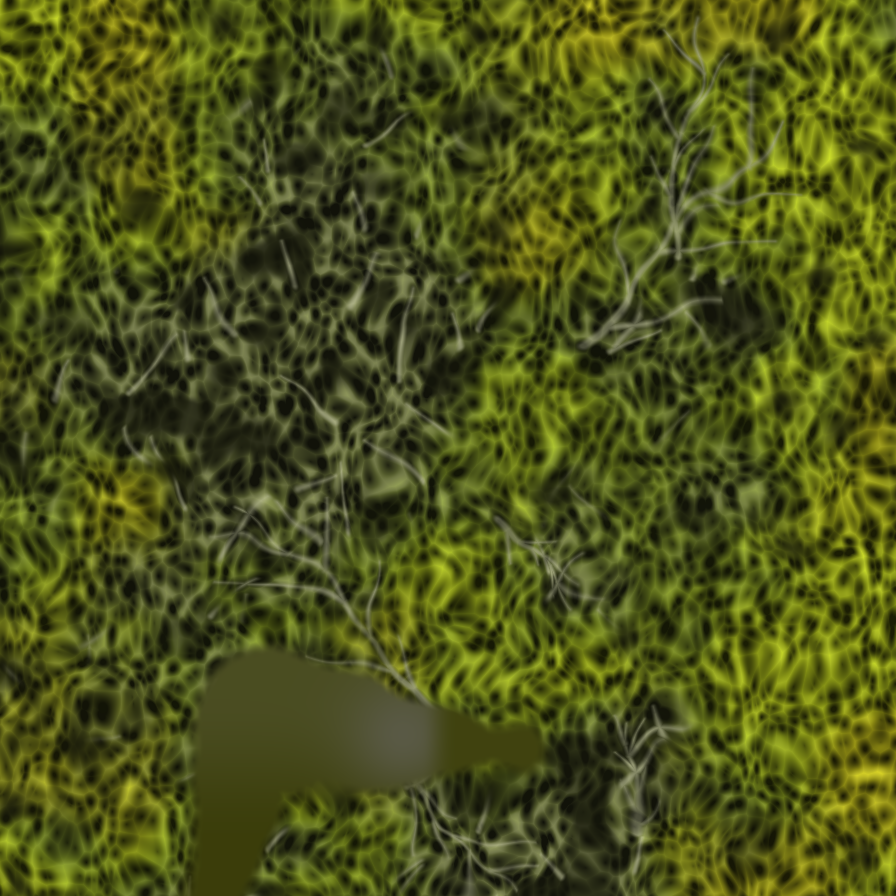
Write a three.js fragment shader that draws this texture.

```glsl
// Mossy ground seen from above: fine olive tufts, bare dull hollows, pale twigs.
// Cellular grains and layered noise make the moss; tapered limbs make the twigs,
// and one smooth smeared patch of soil lies near the lower edge.
#define GRAIN_SCALE vec2(70.0, 50.0)
#define GRAIN_CONTRAST 2.3
#define LITTER_SCALE 11.0
#define TWIG_RADIUS 0.0046
#define EDGE 0.003
#define SUNLIT_MOSS vec3(0.42, 0.46, 0.065)
#define SHADED_MOSS vec3(0.28, 0.335, 0.08)
#define BARE_GROUND vec3(0.26, 0.28, 0.145)
#define DARK_HOLLOW vec3(0.08, 0.085, 0.04)
#define TWIG_GREY vec3(0.51, 0.52, 0.40)

varying vec2 vUv;

vec2 hash2(vec2 p) {
  vec3 q = fract(p.xyx * vec3(0.1031, 0.1030, 0.0973));
  q += dot(q, q.yzx + 33.33);
  return fract((q.xx + q.yz) * q.zy);
}

float noise(vec2 p) {
  vec2 i = floor(p), f = fract(p);
  f = f * f * (3.0 - 2.0 * f);
  vec2 e = vec2(1.0, 0.0);
  return mix(mix(hash2(i).x, hash2(i + e).x, f.x),
             mix(hash2(i + e.yx).x, hash2(i + e.xx).x, f.x), f.y);
}

float layeredNoise(vec2 p) {
  float sum = 0.0, weight = 0.5;
  for (int i = 0; i < 4; i++) {
    sum += weight * noise(p);
    p = p * 2.03 + 17.3;
    weight *= 0.5;
  }
  return sum / 0.9375;
}

// Distance to the nearest grain centre: dark pits between bright strands
float cellular(vec2 p) {
  vec2 cell = floor(p);
  float nearest = 9.0;
  for (int y = -1; y <= 1; y++)
    for (int x = -1; x <= 1; x++) {
      vec2 c = cell + vec2(float(x), float(y));
      vec2 d = c + hash2(c) - p;
      nearest = min(nearest, dot(d, d));
    }
  return sqrt(nearest);
}

// Capsule whose radius runs from ra to rb
float limb(vec2 p, vec2 a, vec2 b, float ra, float rb) {
  vec2 axis = b - a;
  float h = clamp(dot(p - a, axis) / dot(axis, axis), 0.0, 1.0);
  return length(p - a - axis * h) - mix(ra, rb, h);
}

// Bent stem with alternating side shoots
float branch(vec2 p, vec2 root, float angle, float len, float seed) {
  vec2 dir = vec2(cos(angle), sin(angle));
  p -= root;
  vec2 q = vec2(dot(p, dir), dot(p, vec2(-dir.y, dir.x)));
  q.y += 0.025 * len * sin(q.x * 8.0 / len + seed);
  float d = limb(q, vec2(0.0), vec2(len, 0.0), TWIG_RADIUS, TWIG_RADIUS * 0.3);
  for (int i = 0; i < 6; i++) {
    float n = float(i);
    vec2 r = hash2(vec2(n, seed) + 3.7);
    float fork = (0.35 + 0.6 * r.x) * (mod(n, 2.0) * 2.0 - 1.0);
    vec2 start = vec2(len * (0.1 + 0.14 * n), 0.0);
    vec2 shoot = len * (0.2 + 0.25 * r.y) * vec2(cos(fork), sin(fork));
    d = min(d, limb(q, start, start + shoot, TWIG_RADIUS * 0.7, TWIG_RADIUS * 0.2));
  }
  return d;
}

// x: distance to loose twigs, y: depth of round hollows
vec2 litter(vec2 p) {
  vec2 cell = floor(p * LITTER_SCALE), result = vec2(1.0, 0.0);
  for (int y = -1; y <= 1; y++)
    for (int x = -1; x <= 1; x++) {
      vec2 c = cell + vec2(float(x), float(y)), r = hash2(c + 41.0);
      vec2 q = p - (c + hash2(c + 7.0)) / LITTER_SCALE;
      float angle = 0.6 + 2.2 * r.x;
      vec2 tip = vec2(-cos(angle), sin(angle)) * (0.015 + 0.03 * r.y);
      result.x = min(result.x, limb(q, -tip, tip, TWIG_RADIUS * 0.7, TWIG_RADIUS * 0.3));
      result.y = max(result.y, step(0.72, r.y) * exp(-dot(q, q) / 0.0003));
    }
  return result;
}

void main() {
  vec2 warp = vec2(noise(vUv * 22.0), noise(vUv * 22.0 + 50.0)) - 0.5;
  vec2 p = vUv + 0.022 * warp;

  // Twigs
  float d = branch(p, vec2(0.65, 0.62), 0.85, 0.33, 1.0);
  d = min(d, branch(p, vec2(0.75, 0.715), 1.45, 0.26, 2.0));
  d = min(d, branch(p, vec2(0.50, 0.20), 2.35, 0.33, 3.0));
  d = min(d, branch(p, vec2(0.43, 0.15), -0.80, 0.21, 4.0));
  d = min(d, branch(p, vec2(0.71, 0.07), 1.65, 0.12, 5.0));
  d = min(d, branch(p, vec2(0.55, 0.42), -0.75, 0.13, 6.0));
  vec2 loose = litter(p);

  // Bare zones follow the middle and the twigs
  float middle = 1.0 - smoothstep(0.12, 0.5, abs(vUv.x - 0.48));
  float zone = layeredNoise(vUv * 5.0 + 4.0) + 0.17 * middle + 0.2 * exp(-max(d, 0.0) * 28.0);
  float bare = smoothstep(0.5, 0.82, zone);

  // Moss grain
  float grain = 0.55 * cellular(p * GRAIN_SCALE) + 0.45 * noise(p * GRAIN_SCALE * 1.3 + 9.0);
  float light = max(1.0 + (GRAIN_CONTRAST + 0.8 * bare) * (grain - 0.48), 0.25);
  vec3 color = mix(SUNLIT_MOSS, SHADED_MOSS, smoothstep(0.32, 0.68, zone));
  color *= mix(vec3(1.0), vec3(1.07, 0.95, 0.9), smoothstep(0.5, 0.8, noise(vUv * 7.0)));
  color = mix(color, BARE_GROUND, bare) * light;
  color = mix(color, TWIG_GREY, 0.4 * smoothstep(1.15, 1.7, light) * (0.3 + 0.7 * bare));

  // Hollows, then twigs over them
  float pit = loose.y + bare * smoothstep(0.55, 0.8, noise(p * 24.0 + 30.0));
  color = mix(color, DARK_HOLLOW, 0.75 * min(pit, 1.0));
  float cover = smoothstep(EDGE, -EDGE, d) * (0.55 + 0.45 * noise(vUv * 30.0));
  cover = max(cover, 0.85 * smoothstep(EDGE, -EDGE, loose.x) * smoothstep(0.15, 0.6, bare));
  color = mix(color, TWIG_GREY * (0.65 + 0.35 * light), cover);

  // Smeared soil patch
  float patchEdge = limb(vUv, vec2(0.24, -0.02), vec2(0.285, 0.2), 0.035, 0.06);
  patchEdge = min(patchEdge, limb(vUv, vec2(0.30, 0.19), vec2(0.58, 0.165), 0.085, 0.025));
  vec3 soil = mix(vec3(0.23, 0.24, 0.04), vec3(0.29, 0.30, 0.13), smoothstep(0.06, 0.22, vUv.y));
  soil = mix(soil, vec3(0.35, 0.35, 0.27), exp(-dot(vUv - vec2(0.45, 0.18), vUv - vec2(0.45, 0.18)) / 0.004));
  soil = mix(soil, vec3(0.25, 0.26, 0.06), smoothstep(0.47, 0.51, vUv.x));
  color = mix(color, soil, smoothstep(0.01, -0.012, patchEdge + 0.02 * warp.x));

  gl_FragColor = vec4(color, 1.0);
}
```
